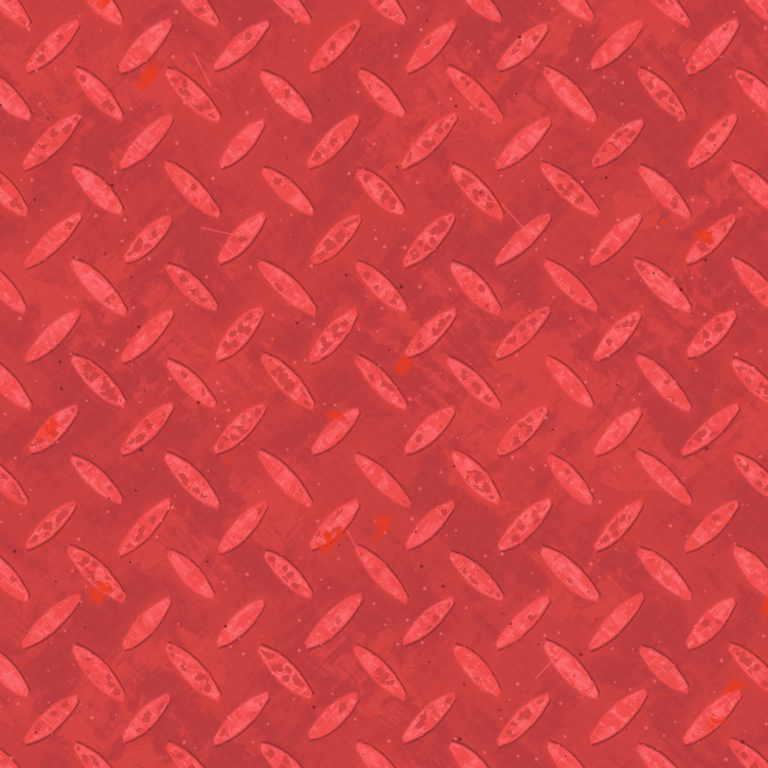
Give the GLSL for this texture, as a WebGL 2 fragment shader.

```glsl
#version 300 es
precision highp float;
// Worn red tread plate: two interleaved grids of slanted lugs on mottled paint.
// Lugs are tapered distance shapes, varied per cell by a hash; wear comes from
// layered sines, and chips, pits and specks from cellular noise.
uniform vec2 u_resolution;
out vec4 fragColor;

#define REPEATS vec2(8.15, 8.0)    // lugs of each slant, across and down
#define LUG_SIZE vec2(0.36, 0.105) // half length and half width, in cells
#define LUG_ANGLE 0.74
#define RAGGED 0.022               // roughness of the lug outline
#define HALO_WIDTH 0.055           // rubbed paint around each lug
#define PIT_SCALE 95.0
#define CHIP_SCALE 9.0
#define SPECK_SCALE 62.0
#define SCRATCH_SCALE 5.0

const vec3 DEEP = vec3(0.735, 0.235, 0.25);
const vec3 PAINT = vec3(0.78, 0.25, 0.25);
const vec3 RUBBED = vec3(0.85, 0.275, 0.275);
const vec3 LUG_RED = vec3(0.94, 0.30, 0.30);
const vec3 LUG_PINK = vec3(0.975, 0.36, 0.375);
const vec3 GLINT = vec3(0.99, 0.45, 0.47);
const vec3 RUST = vec3(0.91, 0.23, 0.13);
const vec3 SOOT = vec3(0.38, 0.10, 0.11);

vec3 hash3(vec2 c) {
  vec3 q = fract(c.xyx * vec3(0.1031, 0.1030, 0.0973));
  q += dot(q, q.yxz + 33.33);
  return fract((q.xxy + q.yzz) * q.zyx);
}

// Layered, turned and warped sines, roughly -1 to 1
float mottle(vec2 p) {
  float sum = 0.0, amp = 0.55;
  for (int i = 0; i < 5; i++) {
    p += 0.8 * sin(p.yx * 1.3 + float(i) * 1.9);
    sum += amp * sin(p.x) * cos(p.y * 1.1);
    p = mat2(1.4, 1.15, -1.15, 1.4) * p + 2.7;
    amp *= 0.68;
  }
  return sum;
}

// Nearest cell point: distance, then two random values of that cell
vec3 cellular(vec2 p) {
  vec3 nearest = vec3(9.0);
  vec2 base = floor(p);
  for (int y = -1; y <= 1; y++)
    for (int x = -1; x <= 1; x++) {
      vec2 c = base + vec2(x, y);
      vec3 h = hash3(c + 17.0);
      float d = length(c + h.xy - p);
      if (d < nearest.x) nearest = vec3(d, h.z, fract(h.z * 37.0 + h.x));
    }
  return nearest;
}

// Lens with blunt, sheared ends
float lugDistance(vec2 q, vec2 size) {
  float along = abs(q.x + 0.45 * q.y);
  float t = along / size.x;
  return max(abs(q.y) - size.y * (1.0 - 0.72 * t * t), along - size.x);
}

float segmentDistance(vec2 p, vec2 halfSpan) {
  float t = clamp(dot(p, halfSpan) / dot(halfSpan, halfSpan), -1.0, 1.0);
  return length(p - halfSpan * t);
}

void main() {
  vec2 p = gl_FragCoord.xy / u_resolution;
  float pixel = 1.0 / min(u_resolution.x, u_resolution.y);
  float broad = mottle(p * 17.0);
  float fine = mottle(p * 85.0 + 4.0);
  float grain = mottle(p * 230.0 + 9.0);

  // Mottled ground with torn chips of lighter paint
  vec3 color = mix(DEEP, PAINT, smoothstep(-0.4, 0.25, broad + 0.35 * fine));
  vec2 torn = vec2(broad, mottle(p * 21.0 + 8.0)) * 0.4 + 0.06 * fine;
  vec3 chip = cellular(p * vec2(0.8, 1.2) * CHIP_SCALE + torn);
  float chipped = smoothstep(0.68, 0.72, chip.y) * smoothstep(-0.4, 0.5, fine + broad);
  color = mix(color, RUBBED, 0.7 * chipped);
  color += 0.014 * grain;

  // Lugs: the first grid rises to the right, the second falls
  vec3 pit = cellular(p * PIT_SCALE + 0.35 * fine);
  for (int k = 0; k < 2; k++) {
    float slant = k == 0 ? 1.0 : -1.0;
    vec2 g = p * REPEATS + (k == 0 ? vec2(-0.052, -0.02) : vec2(0.46, 0.49));
    vec2 id = floor(g);
    vec3 h = hash3(id + 31.0 + 40.0 * float(k));
    vec3 h2 = hash3(id + 83.0 + 40.0 * float(k));
    vec2 q = fract(g) - 0.5 + (h2.xy - 0.5) * 0.04;
    float a = LUG_ANGLE + (h.x - 0.5) * 0.12;
    q = vec2(dot(q, vec2(cos(a), slant * sin(a))), dot(q, vec2(sin(a), -slant * cos(a))));
    vec2 size = LUG_SIZE * (0.9 + 0.2 * h.yz);
    float d = lugDistance(q, size) + RAGGED * (0.6 * fine + 0.5 * grain);
    float edge = pixel * REPEATS.y + 0.006;

    // Rubbed halo, then a thin shadow on the right flank
    float halo = exp(-max(d, 0.0) / HALO_WIDTH) * smoothstep(-0.5, 0.5, fine + 0.5 * broad + h.x - 0.4);
    color = mix(color, mix(RUBBED, RUST, 0.25 * h2.z), 0.85 * halo);
    float clean = lugDistance(q - vec2(0.0, 0.014), size);
    float shadow = 1.0 - smoothstep(0.0, 0.022, abs(clean));
    color = mix(color, DEEP * 0.72, 0.7 * shadow * smoothstep(0.0, 0.05, q.y));

    // Bright worn face, paler at the rim, pitted through the middle
    vec3 face = mix(LUG_RED, LUG_PINK, smoothstep(-0.5, 0.35, fine + 0.4 * grain));
    face = mix(face, GLINT, 0.7 * smoothstep(0.25, 0.85, grain + 0.5 * fine + 0.25 * h.z));
    float middle = smoothstep(0.01, 0.05, -d);
    float wear = smoothstep(0.45, 1.0, h2.z) * 0.55 + 0.12;
    float pitted = smoothstep(1.0 - wear, 1.08 - wear, pit.y) * smoothstep(0.65, 0.4, pit.x);
    face = mix(face, PAINT, 0.85 * pitted * middle);
    color = mix(color, face, 0.95 * (1.0 - smoothstep(-edge, edge, d)));
  }

  // Scattered specks: mostly pale, some rust, a few of soot
  vec3 speck = cellular(p * SPECK_SCALE + 5.0);
  float radius = 0.05 + 0.10 * speck.z;
  float soft = pixel * SPECK_SCALE;
  float dust = step(0.8, speck.y) * (1.0 - smoothstep(radius - soft, radius + soft, speck.x));
  vec3 dustColor = speck.y > 0.985 ? SOOT : (speck.y > 0.92 ? RUST : GLINT);
  color = mix(color, dustColor, 0.65 * dust);

  // Rare rust blots and thin scratches
  vec3 blot = cellular(p * 15.0 + 0.22 * fine);
  color = mix(color, RUST, 0.8 * step(0.95, blot.y) * smoothstep(0.22, 0.1, blot.x));
  vec2 s = p * SCRATCH_SCALE;
  vec3 hs = hash3(floor(s) + 7.0);
  vec2 span = 0.12 * vec2(cos(hs.x * 3.0 - 1.2), sin(hs.x * 3.0 - 1.2));
  float scratch = segmentDistance(fract(s) - 0.3 - 0.4 * hs.xy, span);
  color = mix(color, LUG_PINK, 0.6 * step(0.7, hs.z) * smoothstep(0.004 + pixel * SCRATCH_SCALE, 0.002, scratch));

  fragColor = vec4(clamp(color, 0.0, 1.0), 1.0);
}
```
